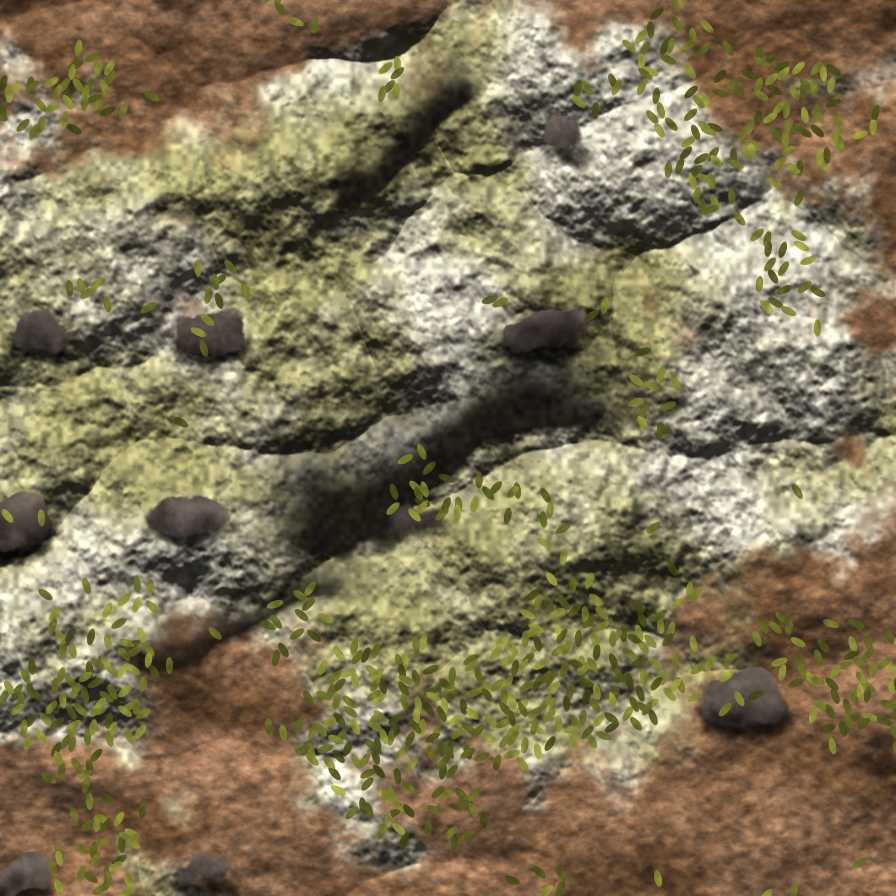
Give the GLSL for this texture, as a WebGL 1 fragment shader.

```glsl
precision highp float;
// Mossy lava mounds on brown soil, with dark hollows, stones and leafy tufts.
// A dome height field is lit from above; noise masks choose moss or soil,
// and jittered grids scatter the stones and leaves.
uniform vec2 u_resolution;
#define MOUND_SCALE vec2(3.6, 5.6)
#define MOUND_HEIGHT 0.085
#define TILT 0.42
#define MOSS_AMOUNT 0.98
#define MOSS_GRAIN 165.0
#define SOIL_GRAIN 130.0
#define STONE_SCALE 5.0
#define LEAF_SCALE 62.0
#define MOSS_PALE vec3(0.75, 0.73, 0.66)
#define MOSS_OLIVE vec3(0.58, 0.56, 0.38)
#define SOIL_DARK vec3(0.42, 0.30, 0.20)
#define SOIL_LIGHT vec3(0.57, 0.43, 0.32)

float hash(vec2 p) {
  vec3 q = fract(p.xyx * 0.1031);
  q += dot(q, q.yzx + 33.33);
  return fract((q.x + q.y) * q.z);
}
vec2 hash2(vec2 p) { return vec2(hash(p), hash(p + 57.3)); }
float noise(vec2 p) {
  vec2 i = floor(p), f = fract(p), e = vec2(1.0, 0.0);
  f = f * f * (3.0 - 2.0 * f);
  return mix(mix(hash(i), hash(i + e), f.x),
             mix(hash(i + e.yx), hash(i + e.xx), f.x), f.y);
}
float fbm(vec2 p) {
  float sum = 0.0, amp = 0.5;
  for (int k = 0; k < 5; k++) {
    sum += amp * noise(p);
    p = mat2(1.6, 1.2, -1.2, 1.6) * p + 7.1;
    amp *= 0.5;
  }
  return sum;
}
vec2 warp(vec2 p) { return vec2(fbm(p), fbm(p + 31.0)) - 0.5; }
vec2 rotate(vec2 p, float a) { return mat2(cos(a), -sin(a), sin(a), cos(a)) * p; }

// Overlapping domes, stretched along the tilt, with a rough surface
float mounds(vec2 p) {
  vec2 q = rotate(p + 0.12 * warp(p * 5.0), TILT) * MOUND_SCALE;
  float top = 0.0;
  for (int k = 0; k < 9; k++) {
    vec2 cell = floor(q) + vec2(mod(float(k), 3.0), floor(float(k) / 3.0)) - 1.0;
    vec2 d = q - cell - 0.5 - 0.7 * (hash2(cell) - 0.5);
    top = max(top, (1.0 - dot(d, d)) * (0.6 + 0.4 * hash(cell + 9.0)));
  }
  return MOUND_HEIGHT * top + 0.05 * fbm(p * 15.0);
}
// Shadowed hollow: crisp lower lip, soft fade up the overhanging face
float hollow(vec2 p, vec2 centre, float halfLength, float reach) {
  vec2 q = p - centre + 0.09 * warp(p * 8.0);
  float s = q.y - TILT * q.x - 0.018 * sin(q.x * 24.0);
  float span = 1.0 - smoothstep(0.55, 1.0, abs(q.x) / halfLength);
  return span * smoothstep(-0.012, 0.01, s) * exp(-s * s / (reach * reach));
}
// Stone in some grid cells: x = body, y = shadow below, z = brightness
vec3 stones(vec2 p) {
  vec2 g = p * STONE_SCALE + 0.35, cell = floor(g);
  vec2 d = fract(g) - 0.5 - 0.2 * (hash2(cell + 3.0) - 0.5);
  float edge = 0.3 * (fbm(p * 26.0) - 0.5) - 0.12 - 0.09 * hash(cell + 21.0);
  float present = step(0.7, hash(cell + 40.0));
  float body = length(d * vec2(1.0, 1.5)) + edge;
  float shade = length((d + vec2(0.0, 0.09)) * vec2(1.0, 1.6)) + edge;
  float tone = 0.75 + 2.2 * d.y + 0.8 * (fbm(p * 60.0) - 0.5);
  return vec3(present * (1.0 - smoothstep(-0.02, 0.02, body)),
              present * (1.0 - smoothstep(-0.07, 0.07, shade)), tone);
}
// Clumped leaves, densest near the foot of the moss: x = cover, y = tone
vec2 leaves(vec2 p, float scale, float seed) {
  vec2 g = p * scale, best = vec2(0.0);
  float soft = max(scale / u_resolution.y, 0.08);
  for (int k = 0; k < 9; k++) {
    vec2 cell = floor(g) + vec2(mod(float(k), 3.0), floor(float(k) / 3.0)) - 1.0;
    vec2 c = (cell + 0.5) / scale, id = cell + seed;
    float foot = (c.y - 0.21 - 0.06 * c.x) / 0.10;
    float clump = fbm(c * 9.0 + 4.0) + 0.16 * exp(-foot * foot);
    float present = step(hash(id), smoothstep(0.57, 0.74, clump));
    vec2 d = rotate(g - cell - hash2(id + 5.0), 0.3 + 2.5 * hash(id + 11.0));
    float edge = length(d * vec2(1.0, 2.3)) - 0.58;
    float cover = present * (1.0 - smoothstep(-soft, soft, edge));
    if (cover > best.x) best = vec2(cover, hash(id + 17.0));
  }
  return best;
}
void main() {
  vec2 p = gl_FragCoord.xy / u_resolution.y;
  // Moss covers a ragged tilted oval
  vec2 oval = rotate(p - vec2(0.38, 0.57), 0.3) / vec2(0.60, 0.44);
  float cover = MOSS_AMOUNT - length(oval) + 1.7 * (fbm(p * 4.5) - 0.5);
  float moss = smoothstep(-0.05, 0.22, cover + 0.7 * (fbm(p * 20.0 + 8.0) - 0.5));
  // Light from above, gentler on the flat soil
  vec2 e = vec2(0.004, 0.0);
  vec2 slope = (vec2(mounds(p + e), mounds(p + e.yx)) - mounds(p)) / e.x;
  vec3 normal = normalize(vec3(-slope * mix(0.3, 1.0, moss), 1.0));
  float light = clamp(dot(normal, vec3(-0.21, 0.94, 1.0)), 0.22, 1.25);
  // Granular moss and streaked soil
  float grain = 0.6 * noise(p * MOSS_GRAIN) + 0.4 * noise(p * MOSS_GRAIN * 0.47);
  vec3 mossColor = mix(MOSS_PALE, MOSS_OLIVE, smoothstep(0.38, 0.66, fbm(p * 6.0 + 20.0)));
  vec3 soilColor = mix(SOIL_DARK, SOIL_LIGHT, smoothstep(0.25, 0.7, fbm(p * vec2(7.0, 14.0))));
  soilColor *= 0.55 + 0.9 * fbm(p * SOIL_GRAIN * vec2(0.7, 1.0));
  soilColor *= 1.0 - 0.45 * smoothstep(0.57, 0.74, fbm(p * vec2(10.0, 18.0) + 50.0));
  vec3 color = mix(soilColor, mossColor * (0.62 + 0.72 * grain), moss) * light;
  // Stones and their shadows
  vec3 stone = stones(p);
  color *= 1.0 - 0.75 * stone.y;
  color = mix(color, vec3(0.43, 0.38, 0.35) * clamp(stone.z, 0.25, 1.4), stone.x);
  // Hollows under the mounds
  float depth = max(hollow(p, vec2(0.50, 0.45), 0.25, 0.115), hollow(p, vec2(0.46, 0.82), 0.09, 0.07));
  depth = max(depth, 0.8 * hollow(p, vec2(0.27, 0.29), 0.16, 0.06));
  color *= 1.0 - 0.72 * depth;
  color = mix(color, vec3(0.11, 0.10, 0.08) * (0.5 + grain), smoothstep(0.5, 0.95, depth));
  // Leaves
  vec2 leaf = leaves(p, LEAF_SCALE, 70.0);
  vec3 leafColor = mix(vec3(0.25, 0.27, 0.08), vec3(0.58, 0.60, 0.22), leaf.y);
  gl_FragColor = vec4(mix(color, leafColor * (0.75 + 0.5 * grain), 0.9 * leaf.x), 1.0);
}
```
